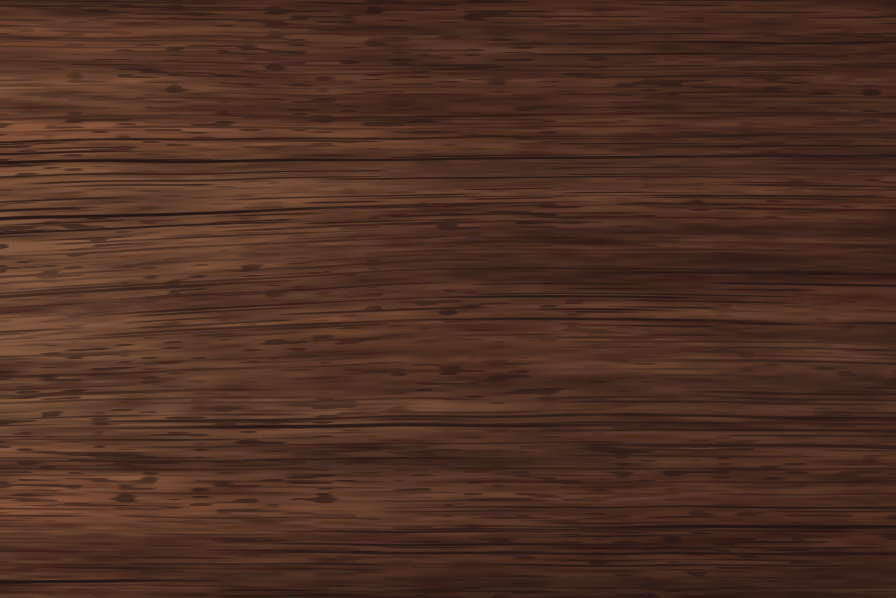
This texture is drawn by a WebGL 1 fragment shader. Its source:

```glsl
precision highp float;
uniform vec2 u_resolution;

float hash(vec2 p) {
  return fract(sin(dot(p, vec2(127.1, 311.7))) * 43758.5453);
}

float noise(vec2 p) {
  vec2 i = floor(p), f = fract(p);
  f = f * f * (3.0 - 2.0 * f);
  return mix(mix(hash(i), hash(i + vec2(1.0, 0.0)), f.x),
             mix(hash(i + vec2(0.0, 1.0)), hash(i + vec2(1.0, 1.0)), f.x), f.y);
}

// Gentle bend of the fibres, strongest across the middle of the board
vec2 bendGrain(vec2 p) {
  float d = (p.y - 0.54) / 0.24;
  p.y -= 0.05 * exp(-d * d) * sin(p.x * 1.3);
  p.y += 0.016 * (noise(vec2(p.x * 1.4, p.y * 4.0)) - 0.5);
  p.y += 0.004 * (noise(vec2(p.x * 6.0, p.y * 16.0)) - 0.5);
  return p;
}

// One tapering dark line per row, broken along its length
float grainLines(vec2 p, float rows, float halfWidth, float stretch) {
  float row = floor(p.y * rows);
  float wobble = noise(vec2(p.x * 3.0, row + 37.0)) - 0.5;
  float centre = 0.3 + 0.4 * hash(vec2(row, rows)) + 0.16 * wobble;
  float dist = abs(fract(p.y * rows) - centre) / rows;
  float body = smoothstep(0.36, 0.75, noise(vec2(p.x * stretch + rows, row)));
  float soft = 0.5 / u_resolution.y + 0.0006;
  float width = halfWidth * (0.35 + 0.65 * body);
  return body * (1.0 - smoothstep(width - soft, width + soft, dist));
}

void main() {
  vec2 uv = gl_FragCoord.xy / u_resolution;
  vec2 p = gl_FragCoord.xy / u_resolution.y;
  vec2 g = bendGrain(p);

  // Light falling off from the left and toward the top and bottom
  float light = 0.23 + 0.74 * exp(-1.6 * p.x);
  light *= 0.72 + 0.36 * smoothstep(0.0, 0.25, uv.y) * smoothstep(1.04, 0.72, uv.y);

  // Broad bands, streaks and fine fibres
  float bands = noise(vec2(g.x * 0.9, g.y * 9.0)) - 0.5;
  float streaks = noise(vec2(g.x * 1.6 + 8.0, g.y * 36.0)) - 0.5;
  float threads = noise(vec2(g.x * 5.0 + 3.0, g.y * 95.0)) - 0.5;
  float fibres = noise(vec2(g.x * 18.0, g.y * 190.0)) - 0.5;
  float mottle = noise(vec2(g.x * 9.0, g.y * 40.0)) - 0.5;
  float grain = 0.28 * bands + 0.28 * streaks + 0.36 * threads
              + 0.36 * fibres + 0.09 * mottle;
  float tone = light + grain * (0.55 + 0.85 * light);

  // Dark lines gather in some bands
  float cluster = 0.5 + 0.5 * smoothstep(0.3, 0.7, noise(vec2(g.x * 0.6, g.y * 11.0 + 5.0)));
  float seam = (g.y - 0.145) / 0.025;
  cluster = max(cluster, exp(-seam * seam));
  float lines = 0.92 * grainLines(g, 23.0, 0.0027, 1.4);
  lines = max(lines, 0.82 * grainLines(g, 51.0, 0.0019, 3.0));
  lines = max(lines, 0.72 * grainLines(g, 103.0, 0.0014, 7.0));
  float shade = 0.22 * smoothstep(0.55, 0.85, noise(vec2(g.x * 1.2, g.y * 42.0 + 9.0)));

  // Short thin pores scattered along the fibres
  float pores = smoothstep(0.62, 0.85, noise(vec2(g.x * 24.0, g.y * 230.0 + 20.0)));
  pores *= 0.25 + 0.3 * smoothstep(0.3, 0.7, noise(vec2(g.x * 2.5, g.y * 18.0 + 40.0)));

  vec3 darkWood = vec3(0.20, 0.112, 0.085);
  vec3 lightWood = vec3(0.475, 0.308, 0.215);
  vec3 lineColor = vec3(0.12, 0.073, 0.070);
  vec3 color = mix(darkWood, lightWood, clamp(tone, -0.12, 1.12));

  // Slightly redder wood in patches
  float red = noise(vec2(g.x * 1.3 + 4.0, g.y * 13.0)) - 0.5;
  color *= 1.0 + red * vec3(0.04, -0.05, -0.08);

  color = mix(color, lineColor, max(lines * cluster, max(shade, pores)));
  gl_FragColor = vec4(color, 1.0);
}
```
